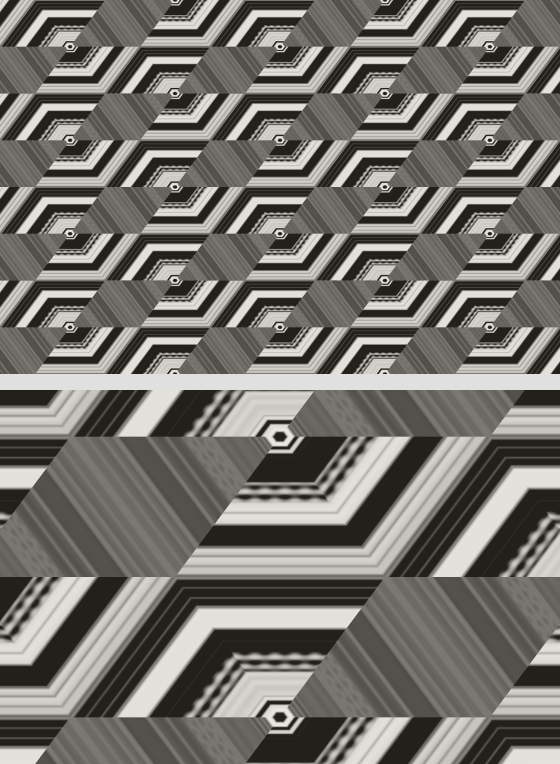
Top: the whole. Bottom: its middle third, enlarged.
A Shadertoy shader for this pattern:

```glsl
#define ROWS 4.0          // hexagons per column over the canvas height
#define STRETCH 1.296     // horizontal widening of each hexagon
#define FLAT_TONE 0.48    // brightness of a level surface
#define RELIEF 0.77       // strength of the directional light
#define DARKEST 0.135
#define BRIGHTEST 0.915
#define SOFTNESS 0.012    // blur of band edges, in hexagon radii
#define GRAIN 0.40        // depth of the fine woven texture
#define SAMPLES 3         // antialiasing grid per axis

const float ROOT3 = 1.7320508;

float band(float r, float inner, float outer) {
    return smoothstep(inner - SOFTNESS, inner + SOFTNESS, r)
         - smoothstep(outer - SOFTNESS, outer + SOFTNESS, r);
}

// Offset from the nearest centre of a hexagonal lattice with apothem 1.
vec2 hexCell(vec2 q) {
    vec2 period = vec2(2.0 * ROOT3, 2.0);
    vec2 a = mod(q - vec2(0.0, 1.0) + 0.5 * period, period) - 0.5 * period;
    vec2 b = mod(q - vec2(ROOT3, 0.0) + 0.5 * period, period) - 0.5 * period;
    return dot(a, a) < dot(b, b) ? a : b;
}

// Outward normal of the sector that holds the point.
vec2 sectorNormal(vec2 c) {
    vec2 best = vec2(0.0, 1.0);
    for (int i = 1; i < 3; i++) {
        float angle = radians(90.0 + 60.0 * float(i));
        vec2 n = vec2(cos(angle), sin(angle));
        if (abs(dot(c, n)) > abs(dot(c, best))) best = n;
    }
    return dot(c, best) < 0.0 ? -best : best;
}

// Slope of the stepped relief at radius r and position t along the side.
float slopeProfile(float r, float t) {
    float s = 0.65 * band(r, 0.15, 0.32)
            - 0.95 * band(r, 0.47, 0.62)
            + 1.15 * band(r, 0.64, 0.77)
            - 0.62 * band(r, 0.80, 0.98);

    // Thin grooves inside the broad bands
    s += 0.55 * band(r, 0.845, 0.860) + 0.40 * band(r, 0.915, 0.930);
    s += 0.60 * band(r, 0.535, 0.550);
    s += 0.10 * sin(61.0 * r + 2.0 * sin(23.0 * r));

    // Woven ridges and the rippled core
    float weave = sin(92.0 * r) + 0.6 * sin(57.0 * t) * sin(46.0 * r);
    s += GRAIN * weave * band(r, 0.33, 0.47);
    s += 0.9 * sin(105.0 * r) * band(r, 0.06, 0.15);
    return s;
}

float shade(vec2 q) {
    vec2 c = hexCell(q);
    vec2 n = sectorNormal(c);
    float r = dot(c, n);
    float t = dot(c, vec2(-n.y, n.x));
    float slope = slopeProfile(r, t);

    // Light from the upper left, parallel to two of the six sides
    float facing = dot(n, vec2(-0.5, 0.5 * ROOT3)) * 2.0 / ROOT3;
    float tone = (FLAT_TONE + RELIEF * slope * facing) / sqrt(1.0 + slope * slope);

    // Bright ring around a dark centre
    tone = mix(tone, BRIGHTEST, band(r, 0.035, 0.07));
    tone = mix(DARKEST, tone, smoothstep(0.025, 0.04, r));
    return clamp(tone, DARKEST, BRIGHTEST);
}

void mainImage(out vec4 fragColor, in vec2 fragCoord) {
    float tone = 0.0;
    for (int j = 0; j < SAMPLES; j++) {
        for (int i = 0; i < SAMPLES; i++) {
            vec2 jitter = (vec2(i, j) + 0.5) / float(SAMPLES) - 0.5;
            vec2 p = (fragCoord + jitter - 0.5 * iResolution.xy) / iResolution.y;
            tone += shade(p * 2.0 * ROWS / vec2(STRETCH, 1.0));
        }
    }
    tone /= float(SAMPLES * SAMPLES);

    // Warm grey tint
    fragColor = vec4(tone - vec3(0.0, 0.01, 0.03), 1.0);
}
```
